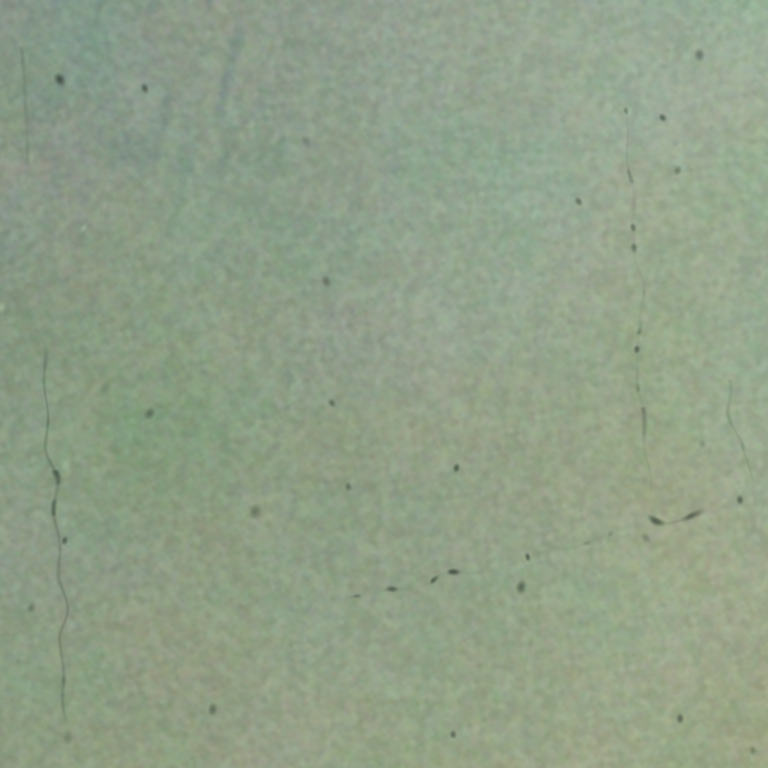
Reproduce this texture procedurally as a Shadertoy shader.

```glsl
// Weathered grey-green painted wall: a soft four-corner gradient with cloudy
// tints and fine soft grain, then scattered specks and broken hairline cracks.
// Everything is layered value noise, a jittered speck grid and segment distances.

const vec3 BOTTOM_LEFT  = vec3(0.547, 0.602, 0.505);
const vec3 BOTTOM_RIGHT = vec3(0.612, 0.655, 0.535);
const vec3 TOP_LEFT     = vec3(0.525, 0.588, 0.530);
const vec3 TOP_RIGHT    = vec3(0.606, 0.678, 0.590);
const vec3 WARM_TINT    = vec3(0.060, -0.015, 0.018);
const vec3 BLUE_TINT    = vec3(-0.020, 0.000, 0.040);
const vec3 MOSS_TINT    = vec3(-0.032, 0.004, -0.026);
const vec3 SPECK_COLOR  = vec3(0.20, 0.25, 0.21);
const vec3 LIGHT_SPECK  = vec3(0.70, 0.80, 0.67);
const vec3 STAIN_COLOR  = vec3(0.40, 0.49, 0.49);

const float GRAIN_SCALE  = 112.0;
const float GRAIN_AMOUNT = 0.052;
const float FINE_AMOUNT  = 0.030;
const float COLOR_GRAIN  = 0.033;
const float CLOUD_AMOUNT = 0.045;
const float SPECK_CELLS  = 11.0;
const float SPECK_CHANCE = 0.20;
const float LIGHT_CHANCE = 0.06;
const float CRACK_WIDTH  = 0.0030;
const float DASH_RATE    = 75.0;

float hash(vec2 p) {
    return fract(sin(dot(p, vec2(127.1, 311.7))) * 43758.5453);
}

float noise(vec2 p) {
    vec2 i = floor(p), f = fract(p);
    f = f * f * (3.0 - 2.0 * f);
    float low  = mix(hash(i), hash(i + vec2(1, 0)), f.x);
    float high = mix(hash(i + vec2(0, 1)), hash(i + vec2(1, 1)), f.x);
    return mix(low, high, f.y);
}

// Noise centred on zero, turned by octave to hide the lattice
float cloud(vec2 p) {
    float sum = 0.0, weight = 0.5;
    for (int i = 0; i < 4; i++) {
        sum += weight * (noise(p) - 0.5);
        p = mat2(1.6, 1.2, -1.2, 1.6) * p + 7.3;
        weight *= 0.5;
    }
    return sum;
}

// Soft oval specks on a jittered grid; returns coverage
float specks(vec2 p, float chance, float seed) {
    vec2 cell = floor(p * SPECK_CELLS);
    float cover = 0.0;
    for (int y = -1; y <= 1; y++)
    for (int x = -1; x <= 1; x++) {
        vec2 id = cell + vec2(x, y) + seed;
        vec2 jitter = vec2(hash(id + 3.1), hash(id + 8.7));
        vec2 d = p - (id - seed + jitter) / SPECK_CELLS;
        float angle = 1.57 + 1.6 * (hash(id + 5.3) - 0.5);
        vec2 axis = vec2(cos(angle), sin(angle));
        d = vec2(dot(d, axis) * 0.75, dot(d, vec2(-axis.y, axis.x)));
        float radius = mix(0.006, 0.010, pow(hash(id + 1.9), 2.0));
        float strength = mix(0.20, 0.75, hash(id + 6.4));
        float spot = 1.0 - smoothstep(0.0, radius, length(d));
        cover = max(cover, spot * strength * step(hash(id), chance));
    }
    return cover;
}

// Wobbly hairline from a to b, broken into short dashes
float crack(vec2 p, vec2 a, vec2 b, float faint) {
    vec2 wobble = vec2(noise(p * 24.0), noise(p * 24.0 + 31.0)) - 0.5;
    p += 0.018 * wobble;
    vec2 ab = b - a;
    float t = clamp(dot(p - a, ab) / dot(ab, ab), 0.0, 1.0);
    float along = t * length(ab) * DASH_RATE;
    float dash = smoothstep(0.60, 1.00, noise(vec2(along, 9.0 * a.x + 4.0)));
    float ends = smoothstep(0.0, 0.08, t) * (1.0 - smoothstep(0.92, 1.0, t));
    float width = CRACK_WIDTH * (1.4 + 0.8 * dash);
    float line = 1.0 - smoothstep(0.0, width, length(p - a - t * ab));
    return line * ends * mix(faint, 0.75, dash);
}

void mainImage(out vec4 fragColor, in vec2 fragCoord) {
    vec2 p = fragCoord / iResolution.y;
    vec2 q = clamp(p, 0.0, 1.0);

    // Broad light and cloudy tints
    vec3 color = mix(mix(BOTTOM_LEFT, BOTTOM_RIGHT, q.x),
                     mix(TOP_LEFT, TOP_RIGHT, q.x), q.y);
    color += CLOUD_AMOUNT * cloud(p * 5.0 + 2.0);
    color += WARM_TINT * cloud(p * 9.0 + 13.0);
    color += BLUE_TINT * cloud(p * 7.0 + 29.0);
    vec2 moss = (p - vec2(0.23, 0.43)) / vec2(0.14, 0.17);
    color += MOSS_TINT * exp(-dot(moss, moss));

    // Bluish slanted stains near the upper left
    vec2 slanted = vec2(p.x - 0.25 * p.y, p.y);
    float stain = smoothstep(0.62, 0.95, noise(slanted * vec2(42.0, 15.0)));
    stain *= smoothstep(0.60, 0.95, p.y) * (1.0 - smoothstep(0.25, 0.48, p.x));
    color = mix(color, STAIN_COLOR, 0.35 * stain);

    // Fine grain, mostly brightness with a little colour
    vec2 g = mat2(0.8, 0.6, -0.6, 0.8) * p * GRAIN_SCALE;
    vec2 turned = mat2(0.92, -0.39, 0.39, 0.92) * g;
    color += GRAIN_AMOUNT * (noise(g) - 0.5);
    color += FINE_AMOUNT * (noise(turned * 1.6 + 11.0) - 0.5);
    color += COLOR_GRAIN * (vec3(noise(turned + 17.0), noise(turned + 43.0),
                                 noise(turned + 71.0)) - 0.5);

    // Specks and cracks
    float dark = specks(p, SPECK_CHANCE, 0.0);
    dark = max(dark, crack(p, vec2(0.055, 0.57), vec2(0.092, 0.05), 0.20));
    dark = max(dark, crack(p, vec2(0.030, 0.95), vec2(0.034, 0.78), 0.12));
    dark = max(dark, crack(p, vec2(0.815, 0.88), vec2(0.848, 0.34), 0.06));
    dark = max(dark, crack(p, vec2(0.945, 0.50), vec2(0.975, 0.37), 0.10));
    dark = max(dark, crack(p, vec2(0.430, 0.21), vec2(0.920, 0.34), 0.03));
    color = mix(color, SPECK_COLOR, dark);
    color = mix(color, LIGHT_SPECK, 0.8 * specks(p, LIGHT_CHANCE, 57.0));

    fragColor = vec4(clamp(color, 0.0, 1.0), 1.0);
}
```
